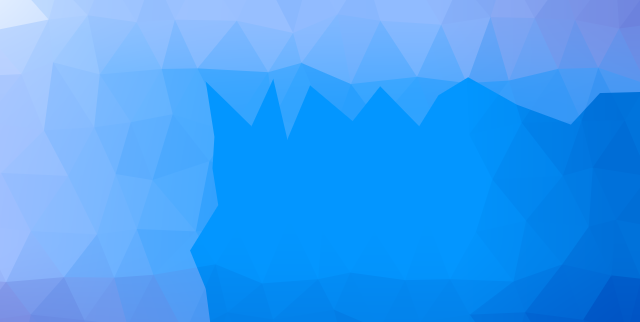
Write a Shadertoy shader that draws this background.

```glsl
const vec2 CANVAS = vec2(2.0, 1.0);
const vec2 CELL = vec2(2.0 / 13.0, 1.0 / 6.5);
const vec3 AZURE = vec3(0.01, 0.59, 1.0);
const vec3 DEEP = vec3(0.0, 0.44, 0.85);
const vec3 PALE = vec3(0.62, 0.745, 1.0);
const vec3 ICE = vec3(0.93, 0.97, 1.0);
const vec3 VIOLET = vec3(0.41, 0.47, 0.84);

// Outline dividing the saturated area from the pale rim
const int CORNERS = 21;
const vec2 OUTLINE[CORNERS] = vec2[CORNERS](
    vec2(0.643, 0.747), vec2(0.786, 0.608), vec2(0.854, 0.755),
    vec2(0.898, 0.567), vec2(0.969, 0.735), vec2(1.102, 0.624),
    vec2(1.188, 0.732), vec2(1.310, 0.608), vec2(1.370, 0.704),
    vec2(1.463, 0.760), vec2(1.615, 0.675), vec2(1.784, 0.613),
    vec2(1.875, 0.711), vec2(2.1, 0.717), vec2(2.1, -0.1),
    vec2(0.67, -0.1), vec2(0.643, 0.103), vec2(0.594, 0.222),
    vec2(0.682, 0.363), vec2(0.664, 0.477), vec2(0.670, 0.575));

float hash(vec2 p) {
    return fract(sin(dot(p, vec2(127.1, 311.7))) * 43758.5453);
}

// Signed distance to the outline, negative inside
float outlineDistance(vec2 p) {
    float nearest = 100.0;
    float side = 1.0;
    for (int i = 0; i < CORNERS; i++) {
        vec2 a = OUTLINE[i];
        vec2 b = OUTLINE[(i + 1) % CORNERS];
        vec2 e = b - a;
        vec2 w = p - a;
        vec2 off = w - e * clamp(dot(w, e) / dot(e, e), 0.0, 1.0);
        nearest = min(nearest, dot(off, off));
        bool above = p.y >= a.y;
        bool below = p.y < b.y;
        bool left = e.x * w.y > e.y * w.x;
        if ((above && below && left) || (!above && !below && !left)) side = -side;
    }
    return side * sqrt(nearest);
}

// Pale rim: icy upper left, violet upper right and lower left
vec3 rimColor(vec2 uv, float shade) {
    float depth = 1.0 - uv.y;
    float fromLeft = clamp(1.0 - 1.95 * uv.x, 0.0, 1.0);
    float fromTop = mix(0.9, 0.26, smoothstep(0.05, 0.34, depth));
    vec3 color = mix(AZURE, PALE, max(fromLeft, fromTop));
    color = mix(color, ICE, 0.9 * exp(-length(vec2(8.0 * uv.x, 5.5 * depth))));
    float topViolet = clamp((uv.x - 0.66) / 0.42, 0.0, 1.0);
    color = mix(color, VIOLET, topViolet * mix(1.0, 0.4, smoothstep(0.05, 0.28, depth)));
    float lowViolet = 0.75 * smoothstep(0.76, 1.02, depth) * (1.0 - 1.6 * uv.x);
    color = mix(color, VIOLET, max(lowViolet, 0.0));
    return color + shade * vec3(0.06, 0.03, 0.01);
}

// Saturated area: flat in the middle, darker to the right and bottom
vec3 coreColor(vec2 uv, float shade) {
    float right = clamp((uv.x - 0.74) / 0.22, 0.0, 1.0);
    float bottom = smoothstep(0.25, -0.05, uv.y);
    vec3 color = mix(AZURE, DEEP, right);
    color *= 1.0 - vec3(0.0, 0.17 + 0.1 * right, 0.1) * bottom;
    return color + shade * vec3(0.0, 0.035, 0.03) * min(right + bottom, 1.0);
}

// Jittered mesh vertex; odd rows lean sideways
vec2 meshVertex(vec2 id) {
    vec2 jitter = 0.5 * vec2(hash(id), hash(id + 37.3)) - 0.25;
    jitter.x += 0.5 * mod(id.y, 2.0) - 0.25;
    return (id + jitter) * CELL;
}

float edgeDistance(vec2 p, vec2 a, vec2 b) {
    vec2 e = b - a;
    return (e.x * (p.y - a.y) - e.y * (p.x - a.x)) / length(e);
}

// Colour of one facet, premultiplied by its smooth coverage
vec4 facet(vec2 p, vec2 a, vec2 b, vec2 c, float core, float pixel) {
    float inside = min(edgeDistance(p, a, b), min(edgeDistance(p, b, c), edgeDistance(p, c, a)));
    float coverage = clamp(0.5 + inside / pixel, 0.0, 1.0);
    vec2 center = (a + b + c) / 3.0;
    float shade = hash(center * 7.0) - 0.5;
    // Blending toward the local position leaves a soft gradient on each facet
    vec2 uv = clamp(mix(center, p, 0.3) / CANVAS, 0.0, 1.0);
    return vec4(mix(rimColor(uv, shade), coreColor(uv, shade), core), 1.0) * coverage;
}

void mainImage(out vec4 fragColor, in vec2 fragCoord) {
    vec2 p = fragCoord / iResolution.xy * CANVAS;
    float pixel = 1.0 / iResolution.y;
    float core = clamp(0.5 - outlineDistance(p) / pixel, 0.0, 1.0);
    vec2 home = floor(p / CELL);
    vec4 sum = vec4(0.0);

    // Split each nearby quad along its shorter diagonal
    for (int y = -1; y <= 1; y++) {
        for (int x = -1; x <= 1; x++) {
            vec2 id = home + vec2(x, y);
            vec2 a = meshVertex(id);
            vec2 b = meshVertex(id + vec2(1.0, 0.0));
            vec2 c = meshVertex(id + vec2(1.0, 1.0));
            vec2 d = meshVertex(id + vec2(0.0, 1.0));
            bool rising = distance(a, c) < distance(b, d);
            sum += facet(p, a, b, rising ? c : d, core, pixel);
            sum += facet(p, rising ? a : b, c, d, core, pixel);
        }
    }
    fragColor = vec4(clamp(sum.rgb / max(sum.a, 0.0001), 0.0, 1.0), 1.0);
}
```
